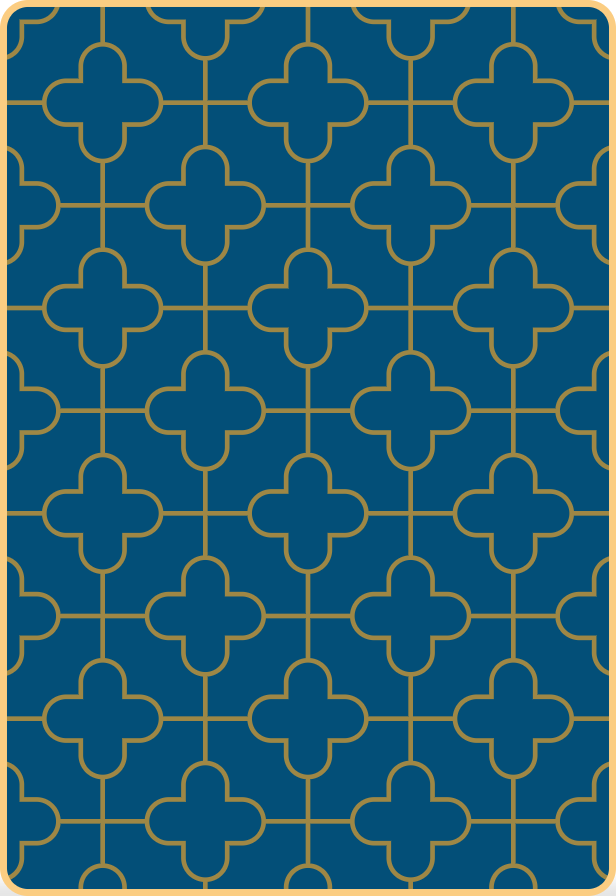
Reproduce this pattern procedurally as a WebGL 1 fragment shader.

```glsl
precision highp float;
// Card back: a checkerboard of outlined quatrefoils joined by straight bars,
// inside a cream frame with rounded corners. Each quatrefoil is the union of
// two capsules; two interleaved square lattices place all of them.

uniform vec2 u_resolution;

#define CELLS_ACROSS 6.0
#define LINE_HALF 0.0227
#define ARM_RADIUS 0.2130
#define ARM_REACH 0.3555
#define FRAME_WIDTH 0.068
#define CORNER_RADIUS 0.273
#define FIELD_BLUE vec3(0.010, 0.310, 0.470)
#define LINE_GOLD vec3(0.620, 0.530, 0.270)
#define FRAME_CREAM vec3(0.985, 0.805, 0.510)
#define PAPER vec3(1.0)
#define PAPER_SHADE vec3(0.90)

// Distance to a horizontal capsule centred on the origin.
float capsule(vec2 p) {
  p.x = max(abs(p.x) - ARM_REACH, 0.0);
  return length(p) - ARM_RADIUS;
}

float quatrefoil(vec2 p) {
  return min(capsule(p), capsule(p.yx));
}

float roundedBox(vec2 p, vec2 halfSize, float radius) {
  vec2 q = abs(p) - halfSize + radius;
  return length(max(q, 0.0)) + min(max(q.x, q.y), 0.0) - radius;
}

// Antialiased coverage of the region where the distance is negative.
float coverage(float dist, float pixel) {
  return clamp(0.5 - dist / pixel, 0.0, 1.0);
}

void main() {
  // Lattice units, measured from the top left corner.
  float pixel = CELLS_ACROSS / u_resolution.x;
  vec2 size = u_resolution * pixel;
  vec2 p = gl_FragCoord.xy * pixel;
  p.y = size.y - p.y;

  // Quatrefoils sit on odd-odd and even-even lattice points.
  vec2 oddCell = mod(p, 2.0) - 1.0;
  vec2 evenCell = mod(p + 1.0, 2.0) - 1.0;
  float foil = min(quatrefoil(oddCell), quatrefoil(evenCell));
  float outline = abs(foil) - LINE_HALF;

  // Bars follow every lattice line but stop at the outlines.
  vec2 toLine = abs(fract(p + 0.5) - 0.5);
  float bars = max(min(toLine.x, toLine.y) - LINE_HALF, -foil);

  vec3 color = mix(FIELD_BLUE, LINE_GOLD, coverage(min(outline, bars), pixel));

  // Frame, and the paper showing beyond its corners.
  float card = roundedBox(p - 0.5 * size, 0.5 * size, CORNER_RADIUS);
  color = mix(FRAME_CREAM, color, coverage(card + FRAME_WIDTH, pixel));
  vec3 paper = mix(PAPER, PAPER_SHADE, smoothstep(size.y - CORNER_RADIUS, size.y, p.y));
  color = mix(paper, color, coverage(card, pixel));

  gl_FragColor = vec4(color, 1.0);
}
```
